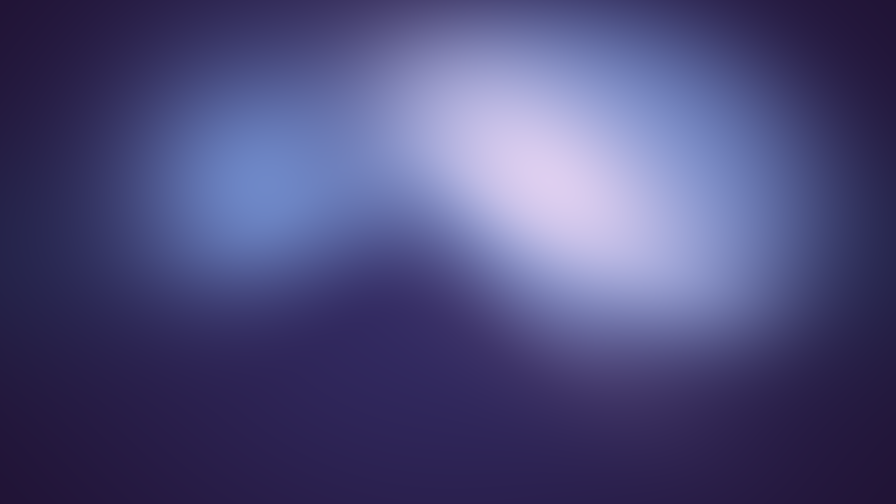
Write a WebGL 2 fragment shader that draws this background.

```glsl
#version 300 es
precision highp float;
// A soft arch of blue and lilac light over a dark indigo field.
// Rotated elliptical glows are mixed over a vignette, and a hump-shaped
// soft edge dims the light below the arch.

uniform vec2 u_resolution;
out vec4 fragColor;

// Squared distance from a centre, scaled by the radii of a tilted ellipse.
float ellipse(vec2 p, vec2 centre, vec2 radii, vec2 axis) {
    vec2 d = p - centre;
    vec2 q = vec2(dot(d, axis), dot(d, vec2(-axis.y, axis.x))) / radii;
    return dot(q, q);
}

// Light remaining above the hump-shaped lower edge of the arch.
float archLight(vec2 p) {
    float hump = (p.x - 0.8) / 0.25;
    float edge = 0.33 + 0.22 * exp(-hump * hump);
    edge -= 0.10 * smoothstep(1.2, 1.6, p.x);
    return smoothstep(edge - 0.19, edge + 0.18, p.y);
}

void main() {
    vec2 uv = gl_FragCoord.xy / u_resolution;
    vec2 p = uv * vec2(16.0 / 9.0, 1.0);
    vec2 level = vec2(1.0, 0.0);
    vec2 slope = vec2(0.8, -0.6);

    // Indigo field, falling to plum in the corners
    vec2 c = uv - 0.5;
    float vignette = exp(-3.6 * c.x * c.x - 1.6 * c.y * c.y);
    vec3 color = mix(vec3(0.10, 0.04, 0.14), vec3(0.20, 0.17, 0.39), vignette);

    // Faint teal at the sides
    float sides = smoothstep(0.2, 0.5, abs(c.x)) * exp(-18.0 * c.y * c.y);
    color += vec3(0.0, 0.04, 0.04) * sides;

    // Mauve haze along the descending edge
    float haze = exp(-ellipse(p, vec2(1.11, 0.375), vec2(0.30, 0.15), slope));
    color = mix(color, vec3(0.42, 0.36, 0.55), 0.5 * haze);

    // Blue glows: a small one at the left, a broad flat-topped one at the right
    float light = archLight(p);
    float leftGlow = exp(-ellipse(p, vec2(0.52, 0.63), vec2(0.26, 0.25), level));
    color = mix(color, vec3(0.43, 0.53, 0.78), leftGlow * light);
    float broad = ellipse(p, vec2(1.12, 0.60), vec2(0.50, 0.38), level);
    color = mix(color, vec3(0.45, 0.55, 0.80), exp(-broad * broad) * light);

    // Pale lilac core, stretched down to the right
    float core = exp(-ellipse(p, vec2(1.09, 0.64), vec2(0.33, 0.18), slope));
    color = mix(color, vec3(0.87, 0.81, 0.94), core * light);

    fragColor = vec4(color, 1.0);
}
```
